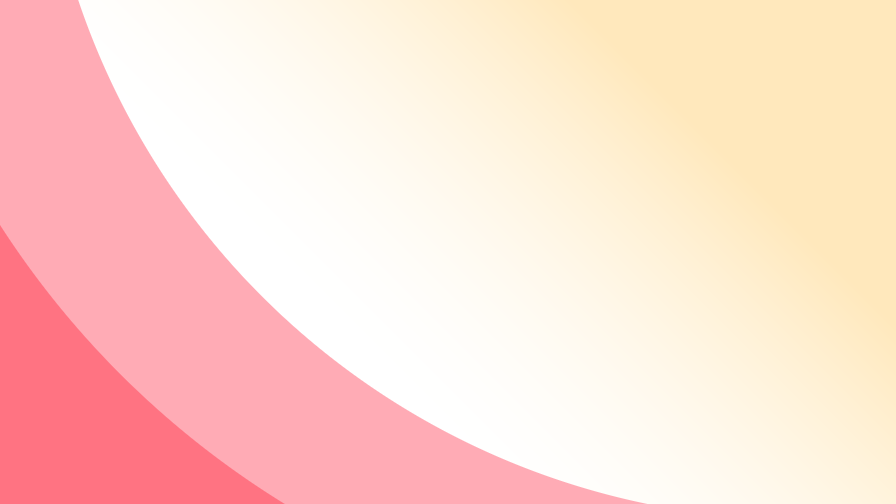
A Shadertoy shader for this background:

```glsl
// Two nested pink arcs sweep around the lower left corner of a pale field.
// The field eases from white to cream along the diagonal; each arc is the
// outside of a large circle, drawn with a signed distance and a smooth edge.

#define WHITE        vec3(1.0, 1.0, 1.0)
#define CREAM        vec3(1.0, 0.91, 0.737)
#define LIGHT_PINK   vec3(1.0, 0.67, 0.71)
#define DEEP_PINK    vec3(1.0, 0.45, 0.51)
#define INNER_CIRCLE vec3(1.5896, 1.4824, 1.5134) // centre x, y, radius
#define OUTER_CIRCLE vec3(1.4988, 1.5183, 1.7824)
#define GLOW_LENGTH  1.134 // where cream is full, along the top edge
#define GLOW_CURVE   1.7   // higher keeps the white wider

// Coverage of the area outside a circle, softened over one pixel.
float outsideCircle(vec2 p, vec3 circle, float pixel) {
    float d = length(p - circle.xy) - circle.z;
    return clamp(d / pixel + 0.5, 0.0, 1.0);
}

// Diagonal gradient that brightens to cream toward the upper right.
vec3 creamGlow(vec2 p) {
    float along = clamp((p.x + p.y - 1.0) / GLOW_LENGTH, 0.0, 1.0);
    return mix(WHITE, CREAM, pow(along, GLOW_CURVE));
}

void mainImage(out vec4 fragColor, in vec2 fragCoord) {
    // Canvas height is one unit.
    float pixel = 1.0 / iResolution.y;
    vec2 p = fragCoord * pixel;

    // Field first, then the arcs from the inside out.
    vec3 color = creamGlow(p);
    color = mix(color, LIGHT_PINK, outsideCircle(p, INNER_CIRCLE, pixel));
    color = mix(color, DEEP_PINK, outsideCircle(p, OUTER_CIRCLE, pixel));

    fragColor = vec4(color, 1.0);
}
```
